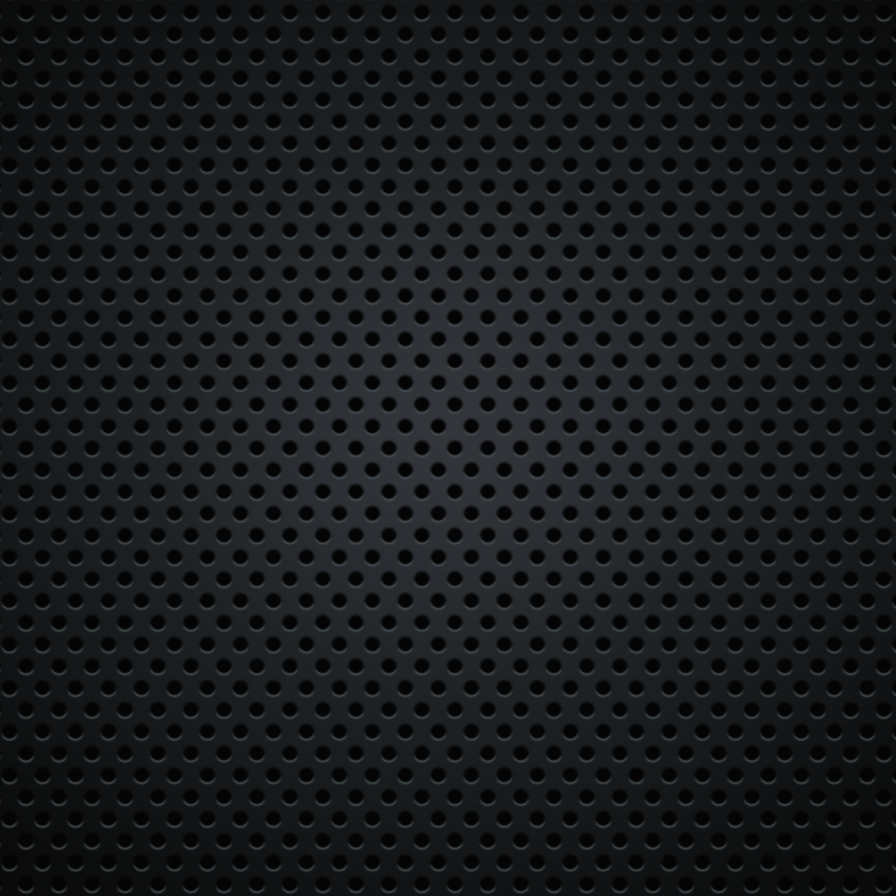
Reproduce this texture procedurally as a Shadertoy shader.

```glsl
// Dark perforated metal sheet: staggered rows of small round holes, each with a
// soft black core and a lit crescent on its lower lip. A radial light falls off
// from a cool grey centre to near-black corners.

#define PITCH vec2(0.03682, 0.02432)      // hole spacing across and down
#define FIRST_HOLE vec2(0.0290, 0.0139)   // first hole, from the upper left
#define HOLE_RADIUS 0.0080
#define HOLE_SOFTNESS 0.0021
#define LIP_RADIUS 0.0091
#define LIP_WIDTH 0.0015
#define LIGHT_CENTRE vec2(0.50, 0.53)
#define SHEET_CENTRE vec3(0.196, 0.207, 0.228)
#define SHEET_MIDDLE vec3(0.128, 0.143, 0.154)
#define SHEET_EDGE vec3(0.036, 0.038, 0.039)
#define HOLE_COLOUR vec3(0.014, 0.015, 0.017)
#define LIP_COLOUR vec3(0.300, 0.328, 0.342)

// Offset from the nearest hole centre; odd rows are shifted by half a pitch.
vec2 holeOffset(vec2 p) {
    vec2 grid = (p - FIRST_HOLE) / PITCH;
    float row = floor(grid.y + 0.5);
    grid.x += 0.5 * mod(row, 2.0);
    return (grid - vec2(floor(grid.x + 0.5), row)) * PITCH;
}

// Radial light over the flat sheet, slightly stronger falloff up and down.
vec3 sheetColour(vec2 uv) {
    float r = length((uv - LIGHT_CENTRE) * vec2(0.95, 1.05));
    vec3 inner = mix(SHEET_CENTRE, SHEET_MIDDLE, smoothstep(0.0, 0.36, r));
    return mix(inner, SHEET_EDGE, smoothstep(0.22, 0.76, r));
}

void mainImage(out vec4 fragColor, in vec2 fragCoord) {
    vec2 uv = fragCoord / iResolution.y;
    float pixel = 1.0 / iResolution.y;
    vec2 offset = holeOffset(vec2(uv.x, 1.0 - uv.y));
    float dist = length(offset);
    float downward = offset.y / max(dist, 1e-5);

    vec3 colour = sheetColour(uv);

    // Faint shade around the rim where the sheet bends inward
    colour *= 1.0 - 0.22 * (1.0 - smoothstep(HOLE_RADIUS, 0.0118, dist));

    // Soft-edged hole
    float soft = max(HOLE_SOFTNESS, pixel);
    float hole = 1.0 - smoothstep(HOLE_RADIUS - soft, HOLE_RADIUS + soft, dist);
    colour = mix(colour, HOLE_COLOUR, hole);

    // Crescent of light on the lower lip
    float width = max(LIP_WIDTH, 0.7 * pixel);
    float band = (dist - LIP_RADIUS) / width;
    float lip = exp(-band * band) * smoothstep(0.0, 0.95, downward);
    colour = mix(colour, LIP_COLOUR, 0.72 * lip);

    fragColor = vec4(colour, 1.0);
}
```
